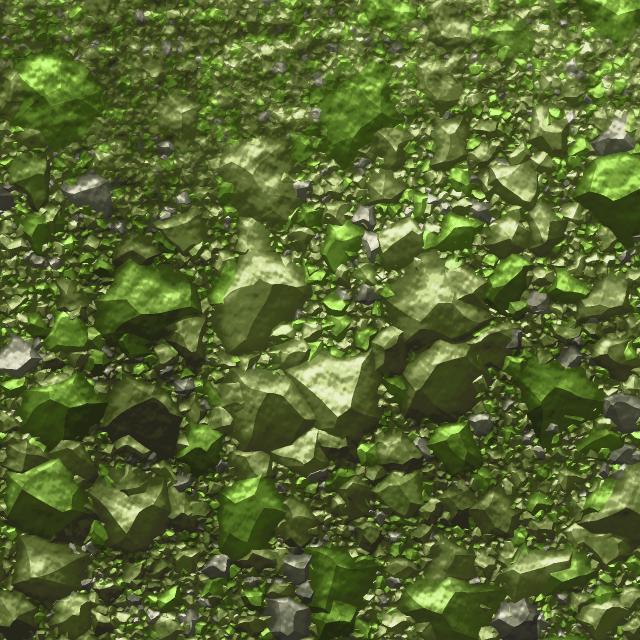
Write a Shadertoy shader that draws this texture.

```glsl
// A sunlit slope of broken, moss-green rocks: fine scree above, boulders below.
// Each rock is a height field, the minimum of several tilted planes; grids of
// growing cell size are piled up, then lit from above with cast shadows.

struct Rock {
    float height;   // in canvas units
    float rise;     // height relative to the rock's own size
    vec2 gradient;
    float seed;
};

const vec3 SUN = vec3(-0.2, 0.76, 0.62);

float hash(vec2 p) {
    return fract(sin(dot(p, vec2(127.1, 311.7))) * 43758.5453);
}

float noise(vec2 p) {
    vec2 i = floor(p), f = fract(p);
    f = f * f * (3.0 - 2.0 * f);
    return mix(mix(hash(i), hash(i + vec2(1, 0)), f.x),
               mix(hash(i + vec2(0, 1)), hash(i + vec2(1, 1)), f.x), f.y);
}

float fbm(vec2 p) {
    float sum = 0.0, amp = 0.5;
    for (int i = 0; i < 4; i++) {
        sum += amp * noise(p);
        p = mat2(1.6, 1.2, -1.2, 1.6) * p + 7.3;
        amp *= 0.5;
    }
    return sum;
}

// 1 on the fine upper slope, 0 among the boulders
float screeMask(vec2 p) {
    return smoothstep(0.62, 0.86, p.y + 0.24 * (noise(p * 5.0) - 0.5));
}

// Highest rock over the point p
Rock rockPile(vec2 p) {
    Rock best = Rock(0.0, 0.0, vec2(0), 0.5);
    float freq = 72.0;
    for (int layer = 0; layer < 5; layer++) {
        float salt = 19.7 * float(layer);
        vec2 q = p * freq;
        q += 0.2 * (vec2(noise(q * 2.5), noise(q * 2.5 + 31.0)) - 0.5);
        vec2 corner = floor(q - 0.5);
        for (int i = 0; i < 4; i++) {
            vec2 id = corner + vec2(i % 2, i / 2);
            float seed = hash(id + salt);
            float density = layer < 2 ? 1.0 : mix(0.62, 0.12, screeMask((id + 0.5) / freq));
            if (layer == 4) density *= 0.8;
            if (hash(id + salt + 5.3) > density) continue;

            vec2 jitter = vec2(fract(seed * 17.0), fract(seed * 41.0)) - 0.5;
            vec2 d = q - id - 0.5 - 0.5 * jitter;
            if (dot(d, d) > 0.56) continue;

            // Tilted top, then six side facets
            vec2 grad = vec2(fract(seed * 73.0) - 0.5, 0.4 - fract(seed * 97.0));
            float z = 0.27 + 0.2 * fract(seed * 29.0) + dot(grad, d);
            for (int k = 0; k < 6; k++) {
                float r = hash(id + vec2(3.1 * float(k), salt));
                float a = 6.2832 * (seed + (float(k) + 0.7 * r) / 6.0);
                vec2 n = vec2(cos(a), sin(a));
                float steep = mix(0.5, 2.2, fract(r * 7.0));
                float side = (mix(0.32, 0.58, fract(r * 13.0)) - dot(n, d)) * steep;
                if (side < z) { z = side; grad = -n * steep; }
            }
            if (z / freq > best.height) best = Rock(z / freq, z, grad, seed);
        }
        freq *= 0.55;
    }
    return best;
}

// Tone from 0 in the gaps to 1 on sunlit edges
vec3 mossRamp(float v) {
    vec3 c = mix(vec3(0.15, 0.15, 0.10), vec3(0.20, 0.21, 0.11), smoothstep(0.0, 0.1, v));
    c = mix(c, vec3(0.23, 0.27, 0.10), smoothstep(0.1, 0.27, v));
    c = mix(c, vec3(0.37, 0.43, 0.20), smoothstep(0.27, 0.53, v));
    c = mix(c, vec3(0.56, 0.62, 0.36), smoothstep(0.53, 0.75, v));
    c = mix(c, vec3(0.81, 0.87, 0.58), smoothstep(0.75, 0.9, v));
    return mix(c, vec3(0.91, 0.94, 0.79), smoothstep(0.9, 1.05, v));
}

vec3 shade(vec2 p) {
    Rock rock = rockPile(p);
    float diffuse = max(dot(normalize(vec3(-rock.gradient, 1.0)), SUN), 0.0);

    // Shadows from rocks standing toward the sun
    float sunlit = 1.0;
    for (int i = 0; i < 2; i++) {
        float reach = i == 0 ? 0.011 : 0.04;
        float blocker = rockPile(p + SUN.xy * reach).height;
        sunlit *= 1.0 - smoothstep(0.0, 0.005, blocker - rock.height - SUN.z * reach);
    }

    // Rough surface relief, seen along the light
    float grain = fbm(p * 38.0);
    float bump = grain - fbm((p + SUN.xy * 0.007) * 38.0);

    float v = 0.17 + 0.72 * diffuse * mix(0.25, 1.0, sunlit);
    v += 0.2 * (rock.seed - 0.5) + 1.2 * bump * (0.4 + diffuse);
    v *= mix(0.45, 1.0, smoothstep(0.0, 0.22, rock.rise));

    // Crumbly moss on the scree and broad patches of light
    float moss = 0.58 + 1.3 * (grain - 0.47) + 1.6 * bump;
    v = mix(v, moss, 0.45 * screeMask(p));
    v += 0.3 * (noise(p * 4.5 + 3.0) - 0.5);

    // Some rocks are vivid green, a few bare and grey
    vec3 color = mossRamp(v);
    float kind = fract(rock.seed * 53.0);
    color *= mix(vec3(1), vec3(0.88, 1.06, 0.68), smoothstep(0.6, 0.75, kind));
    float gray = dot(color, vec3(0.3, 0.6, 0.1));
    return mix(color, gray * vec3(1.04, 1.0, 0.97), 0.65 * step(kind, 0.1));
}

void mainImage(out vec4 fragColor, in vec2 fragCoord) {
    vec3 sum = vec3(0);
    for (int i = 0; i < 4; i++) {
        vec2 offset = 0.5 * vec2(i % 2, i / 2) - 0.25;
        sum += shade((fragCoord + offset) / iResolution.y);
    }
    fragColor = vec4(sum / 4.0, 1.0);
}
```
